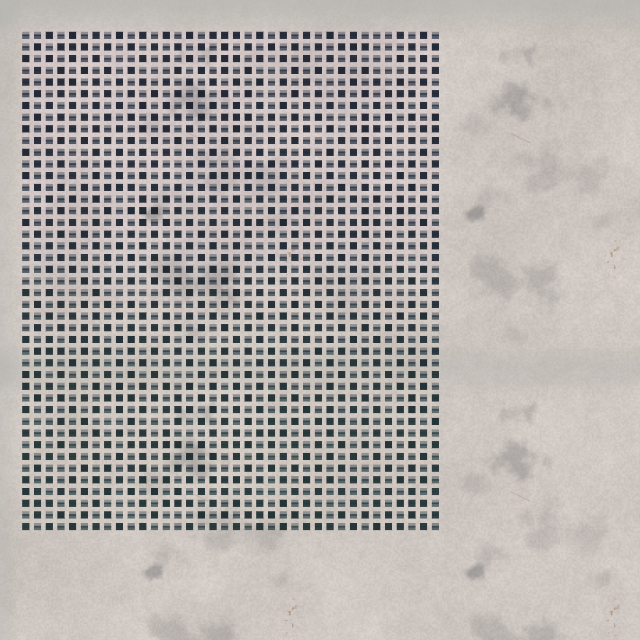
A Shadertoy shader for this pattern:

```glsl
float hash(vec2 p) {
    p = fract(p * vec2(0.1031, 0.1137));
    p += dot(p, p.yx + 33.33);
    return fract((p.x + p.y) * p.x * 7.31);
}

float noise(vec2 p) {
    vec2 i = floor(p), f = fract(p);
    f = f * f * (3.0 - 2.0 * f);
    return mix(mix(hash(i), hash(i + vec2(1, 0)), f.x),
               mix(hash(i + vec2(0, 1)), hash(i + vec2(1, 1)), f.x), f.y);
}

float fbm(vec2 p) {
    float sum = 0.0, amp = 0.5;
    for (int i = 0; i < 5; i++) {
        sum += amp * noise(p);
        p = mat2(1.6, 1.2, -1.2, 1.6) * p + 7.3;
        amp *= 0.5;
    }
    return sum;
}

// Stains within one plaster tile: centre, radius, strength
const vec4 STAINS[12] = vec4[12](
    vec4(0.309, 0.159, 0.040, 0.15), vec4(0.288, 0.088, 0.018, 0.08),
    vec4(0.322, 0.087, 0.018, 0.11), vec4(0.240, 0.193, 0.028, 0.07),
    vec4(0.241, 0.335, 0.017, 0.20), vec4(0.260, 0.315, 0.026, 0.07),
    vec4(0.344, 0.268, 0.045, 0.08), vec4(0.415, 0.275, 0.032, 0.07),
    vec4(0.268, 0.432, 0.042, 0.09), vec4(0.347, 0.440, 0.040, 0.11),
    vec4(0.302, 0.524, 0.026, 0.06), vec4(0.438, 0.347, 0.020, 0.07));

float stainAmount(vec2 t) {
    vec2 warp = vec2(fbm(t * 45.0), fbm(t * 45.0 + 19.0)) - 0.48;
    float sum = 0.0;
    for (int i = 0; i < 12; i++) {
        vec4 s = STAINS[i];
        float d = length((t - s.xy) * vec2(0.9, 1.1) + warp * s.z * 1.6) / s.z;
        sum += s.w * smoothstep(1.15, 0.25, d);
    }
    return min(sum, 0.25);
}

float segment(vec2 p, vec2 a, vec2 b) {
    vec2 pa = p - a, ba = b - a;
    return length(pa - ba * clamp(dot(pa, ba) / dot(ba, ba), 0.0, 1.0));
}

vec3 plaster(vec2 q, vec2 t) {
    vec3 col = vec3(0.805, 0.775, 0.755);
    col += 0.08 * (fbm(q * 9.0) - 0.48);
    col += 0.045 * (fbm(q * 60.0 + 5.0) - 0.48);
    col += 0.05 * (noise(q * 380.0) - 0.5);

    // Grey-green weathering along the top, the tile seam and the left side
    float grime = 0.7 * smoothstep(0.07, 0.0, q.y)
                + 0.4 * smoothstep(0.05, 0.0, abs(q.y - 0.575))
                + 0.4 * smoothstep(0.04, 0.0, q.x);
    col = mix(col, vec3(0.71, 0.71, 0.69), min(grime, 0.8));

    // Rust specks and a hairline scratch
    float rust = smoothstep(0.045, 0.0, length((t - vec2(0.455, 0.405)) * vec2(2.0, 1.0)));
    rust *= smoothstep(0.72, 0.88, noise(t * 210.0));
    rust += 0.5 * smoothstep(0.0015, 0.0, segment(t, vec2(0.296, 0.209), vec2(0.325, 0.223)));
    return mix(col, vec3(0.66, 0.52, 0.40), min(rust, 1.0) * 0.7);
}

vec3 windowColor(vec2 id, vec2 local, float y, float px) {
    vec3 dark = mix(vec3(0.14, 0.16, 0.21), vec3(0.15, 0.21, 0.22), smoothstep(0.1, 0.75, y));
    vec3 blind = mix(vec3(0.55, 0.54, 0.56), vec3(0.54, 0.55, 0.55), y);
    vec3 pane = mix(blind, dark + 0.20, smoothstep(-px, px, local.y));

    // Alternating dark and half-shaded panes, with occasional exceptions
    float odd = mod(id.x + id.y, 2.0);
    if (hash(id + 11.0) < 0.06) odd = 1.0 - odd;
    vec3 col = mix(dark + 0.02, pane, odd);
    col += 0.05 * (hash(id + 41.0) - 0.5);

    // Middle rail
    return mix(col, dark, 0.7 * smoothstep(0.0008 + px, 0.0004, abs(local.y)));
}

void mainImage(out vec4 fragColor, in vec2 fragCoord) {
    vec2 uv = fragCoord / iResolution.xy;
    vec2 q = vec2(uv.x, 1.0 - uv.y);
    vec2 t = mod(q, vec2(0.503, 0.56));
    float px = 1.0 / iResolution.y;
    vec3 col = plaster(q, t);

    // Facade of 36 by 43 windows
    vec2 fromFirst = q - vec2(0.0404, 0.0551);
    vec2 id = clamp(round(fromFirst / 0.01828), vec2(0), vec2(35, 42));
    vec2 local = fromFirst - id * 0.01828;
    vec2 facade = abs(q - vec2(0.360, 0.439)) - vec2(0.326, 0.390);
    float inside = smoothstep(0.006, -0.006, max(facade.x, facade.y));
    vec3 tint = mix(vec3(0.015, 0.0, 0.015), vec3(0.01, 0.01, 0.0), smoothstep(0.3, 0.6, q.y));
    col += tint * inside;

    vec2 edge = abs(local) - 0.0056;
    float mask = smoothstep(0.5 * px, -0.5 * px, max(edge.x, edge.y));
    col = mix(col, windowColor(id, local, q.y, px), mask);

    col *= 1.0 - stainAmount(t) * vec3(1.05, 1.0, 0.95);
    fragColor = vec4(col, 1.0);
}
```
